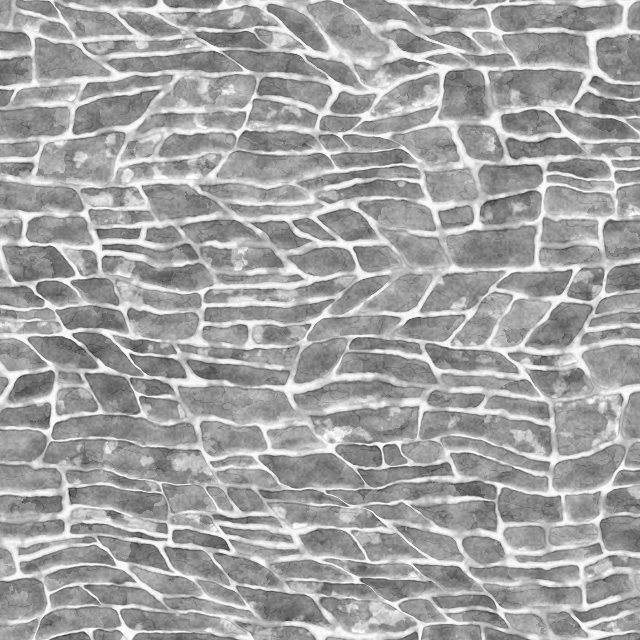
A WebGL 1 fragment shader for this texture map:

```glsl
precision highp float;
uniform vec2 u_resolution;

struct Stone {
  float id;
  vec2 uv;    // position inside the stone, 0 to 1
  vec2 size;  // local width and height
};

float hash(vec2 p) {
  vec3 q = fract(p.xyx * vec3(0.1031, 0.1030, 0.0973));
  q += dot(q, q.yzx + 33.33);
  return fract((q.x + q.y) * q.z);
}

float noise(vec2 p) {
  vec2 i = floor(p), f = fract(p);
  f = f * f * (3.0 - 2.0 * f);
  float low = mix(hash(i), hash(i + vec2(1.0, 0.0)), f.x);
  float high = mix(hash(i + vec2(0.0, 1.0)), hash(i + 1.0), f.x);
  return mix(low, high, f.y);
}

float fbm(vec2 p) {
  float sum = 0.0, gain = 0.533;
  for (int i = 0; i < 4; i++) {
    sum += gain * noise(p);
    p = mat2(1.6, 1.2, -1.2, 1.6) * p + 7.3;
    gain *= 0.5;
  }
  return sum;
}

float pick(float id, float channel) {
  return hash(vec2(id * 731.0, channel * 17.0));
}

// Split the wall again and again by tilted joints until stones are small
Stone findStone(vec2 p) {
  Stone s = Stone(0.37, (p + 0.06) / 1.12, vec2(1.12));
  vec2 nominal = s.size;
  for (int i = 0; i < 12; i++) {
    float large = pick(s.id, 1.0);
    if (nominal.x * nominal.y < mix(0.004, 0.014, large * large)) break;
    float aspect = mix(1.5, 3.7, pick(s.id, 2.0));
    bool bedJoint = nominal.y > 0.17 || nominal.y * aspect > nominal.x;
    vec2 axis = bedJoint ? vec2(0.0, 1.0) : vec2(1.0, 0.0);
    float along = dot(s.uv, axis);
    float other = dot(s.uv, axis.yx);
    float middle = mix(0.34, 0.66, pick(s.id, 3.0));
    float cut = middle + (pick(s.id, 4.0) - 0.5) * 0.36 * (other - 0.5);
    float side = step(cut, along);
    float share = mix(cut, 1.0 - cut, side);
    s.uv = mix(s.uv, vec2((along - side * cut) / share), axis);
    s.size *= mix(vec2(1.0), vec2(share), axis);
    nominal *= mix(vec2(1.0), vec2(mix(middle, 1.0 - middle, side)), axis);
    s.id = pick(s.id, 5.0 + side);
  }
  return s;
}

// Distance inward from the rounded outline of a stone
float insideDistance(Stone s) {
  vec2 edge = min(s.uv, 1.0 - s.uv) * s.size;
  float radius = min(mix(0.006, 0.022, pick(s.id, 7.0)), 0.35 * min(s.size.x, s.size.y));
  vec2 q = radius - edge;
  return radius - length(max(q, 0.0)) - min(max(q.x, q.y), 0.0);
}

// Broken, tilted faces of the rock
float facets(vec2 p) {
  vec2 base = floor(p), offset = vec2(0.0), owner = base;
  float nearest = 9.0;
  for (int y = -1; y <= 1; y++) {
    for (int x = -1; x <= 1; x++) {
      vec2 cell = base + vec2(float(x), float(y));
      vec2 d = p - cell - vec2(hash(cell + 3.1), hash(cell + 57.7));
      if (dot(d, d) < nearest) {
        nearest = dot(d, d);
        offset = d;
        owner = cell;
      }
    }
  }
  float angle = 6.2832 * hash(owner + 91.3);
  return dot(offset, vec2(cos(angle), sin(angle))) * 0.8 + hash(owner + 23.9) - 0.5;
}

float stoneTone(Stone s, vec2 p, float depth) {
  vec2 local = p + s.id * 9.0;
  vec2 bend = vec2(fbm(local * 45.0), fbm(local * 45.0 + 31.0)) - 0.5;
  float tone = 0.555 + (pick(s.id, 8.0) - 0.5) * 0.13;
  tone += facets(local * vec2(22.0, 32.0) + bend * 1.3) * 0.1;
  tone += (fbm(local * vec2(35.0, 60.0)) - 0.5) * 0.26;
  tone += (noise(p * 290.0) - 0.5) * 0.1;
  // Dark creases and pale crusts
  float crease = abs(fbm(local * vec2(14.0, 26.0) + 5.0) - 0.5);
  tone -= 0.09 * (1.0 - smoothstep(0.0, 0.018, crease));
  float crust = smoothstep(0.57, 0.7, fbm(local * 38.0 + 80.0));
  tone += 0.24 * crust * step(0.72, pick(s.id, 9.0));
  // Pale worn rim, dark line under the upper edge
  float worn = smoothstep(0.42, 0.7, noise(p * 21.0 + 13.0)) * (1.2 - s.uv.y);
  tone += 0.2 * worn * (1.0 - smoothstep(0.0, 0.009, depth));
  tone -= 0.13 * s.uv.y * (1.0 - smoothstep(0.001, 0.004, depth));
  return tone;
}

float mortarTone(vec2 p, float depth, float joint) {
  float stain = smoothstep(0.42, 0.75, fbm(p * 42.0 + 17.0));
  float shade = smoothstep(-joint, 0.0, depth);
  return 0.97 - 0.24 * stain - 0.12 * shade + (noise(p * 260.0) - 0.5) * 0.05;
}

void main() {
  vec2 p = gl_FragCoord.xy / u_resolution.y;
  vec2 sway = (vec2(noise(p * 7.0), noise(p * 7.0 + 40.0)) - 0.5) * vec2(0.05, 0.04);
  vec2 rough = (vec2(fbm(p * 24.0), fbm(p * 24.0 + 60.0)) - 0.5) * 0.014;
  Stone s = findStone(p + sway + rough);

  float joint = mix(0.0014, 0.006, noise(p * 13.0 + 5.0)) + (fbm(p * 70.0) - 0.5) * 0.003;
  float depth = insideDistance(s) - joint;
  float mask = smoothstep(-0.0013, 0.0013, depth);
  float tone = mix(mortarTone(p, depth, joint), stoneTone(s, p, depth), mask);
  gl_FragColor = vec4(vec3(clamp(tone, 0.0, 1.0)), 1.0);
}
```
